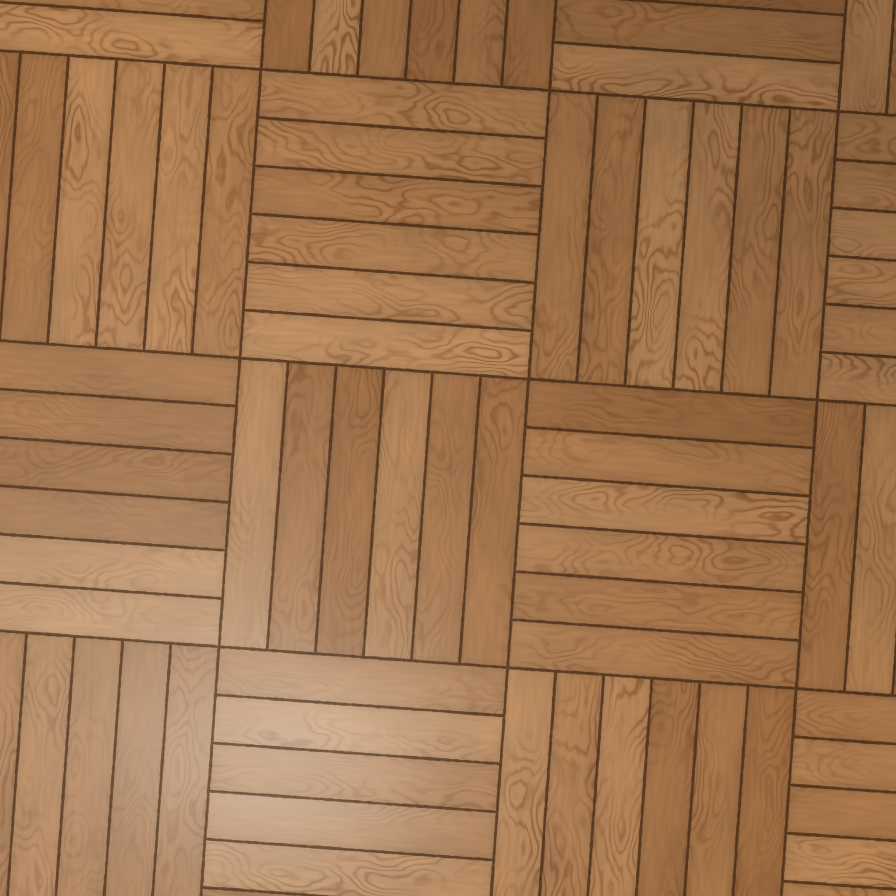
A WebGL 2 fragment shader for this texture:

```glsl
#version 300 es
precision highp float;
// Tilted basket-weave parquet: six-strip oak tiles with dark seams and a soft gloss.

uniform vec2 u_resolution;
out vec4 fragColor;

vec2 hash2(vec2 p) {
    vec3 q = fract(p.xyx * vec3(0.1031, 0.1030, 0.0973));
    q += dot(q, q.yzx + 33.33);
    return fract((q.xx + q.yz) * q.zy);
}

float cornerSlope(vec2 cell, vec2 offset) {
    float angle = 6.2832 * hash2(cell).x;
    return dot(vec2(cos(angle), sin(angle)), offset);
}

// Gradient noise, roughly -0.7 to 0.7
float noise(vec2 p) {
    vec2 i = floor(p), f = fract(p), e = vec2(0.0, 1.0);
    vec2 w = f * f * f * (f * (f * 6.0 - 15.0) + 10.0);
    return mix(mix(cornerSlope(i, f), cornerSlope(i + e.yx, f - e.yx), w.x),
               mix(cornerSlope(i + e.xy, f - e.xy), cornerSlope(i + e.yy, f - e.yy), w.x), w.y);
}

// Oak strip; s.x runs 0..1 along it, s.y runs 0..1 across it
vec3 oak(vec2 s, vec2 id) {
    vec2 seed = hash2(id + 61.0);
    vec2 shift = 90.0 * hash2(id + 17.0);
    vec3 color = mix(vec3(0.585, 0.395, 0.235), vec3(0.70, 0.51, 0.335), seed.x);

    // Long growth rings, drawn as contours of a stretched and warped field
    vec2 q = vec2(s.x * 3.0, s.y * 1.3) + shift;
    float field = noise(q) + 0.22 * noise(q * vec2(2.6, 2.2) + 7.0) + 0.05 * noise(q * 7.0);
    float ring = pow(0.5 + 0.5 * sin(6.2832 * field * 6.5), 3.0);
    float figure = smoothstep(-0.4, 0.5, noise(q * 0.8 + 31.0)) * mix(0.35, 0.8, seed.y);
    color = mix(color, vec3(0.49, 0.295, 0.155), ring * figure);

    // Fine fibres and slow tonal drift
    float fibre = noise(vec2(s.x * 9.0, s.y * 11.0) + shift);
    return color * (1.0 + 0.07 * fibre + 0.08 * noise(q * 0.9 + 53.0));
}

void main() {
    vec2 uv = gl_FragCoord.xy / u_resolution;

    // Rotated tile grid, about three tiles each way
    float tileSize = 0.323;
    vec2 d = uv - vec2(0.590, 0.577);
    vec2 grid = mat2(0.9974, 0.0725, -0.0725, 0.9974) * d / tileSize;
    vec2 tile = floor(grid), local = fract(grid);

    // Even tiles stand upright, odd tiles lie flat
    bool upright = mod(tile.x + tile.y, 2.0) < 0.5;
    vec2 strip = upright ? local.yx : local;
    float row = floor(strip.y * 6.0);
    vec2 id = tile * vec2(6.0, 1.0) + vec2(row, 0.0) + 40.0;
    vec2 inStrip = vec2(strip.x, fract(strip.y * 6.0));
    vec3 color = oak(inStrip, id);

    // Seams with slightly ragged edges
    float sideGap = (0.5 - abs(inStrip.y - 0.5)) / 6.0;
    float endGap = 0.5 - abs(strip.x - 0.5);
    float gap = min(sideGap, endGap);
    float pixel = 1.0 / (tileSize * min(u_resolution.x, u_resolution.y));
    float width = 0.0045 + 0.0022 * noise(grid * 55.0) + 0.0015 * noise(grid * 6.0);
    float seam = 1.0 - smoothstep(width - 0.6 * pixel, width + 0.8 * pixel, gap);
    color *= 1.0 - 0.13 * exp(-gap * 75.0);
    color = mix(color, vec3(0.29, 0.175, 0.085), 0.85 * seam);

    // Falloff toward the upper right corner
    color *= 1.03 - 0.17 * smoothstep(0.9, 1.9, uv.x + uv.y);

    // Window gloss, each strip tilted a little differently
    vec2 wide = (uv - vec2(0.17, 0.20)) / vec2(0.42, 0.40);
    vec2 core = (uv - vec2(0.33, 0.16)) / vec2(0.17, 0.12);
    float gloss = 0.30 * exp(-dot(wide, wide)) + 0.34 * exp(-dot(core, core));
    gloss *= mix(0.8, 1.15, hash2(id + 5.0).y) * (1.0 - 0.6 * seam);
    color = mix(color, vec3(0.92, 0.86, 0.81), gloss);

    fragColor = vec4(color, 1.0);
}
```
